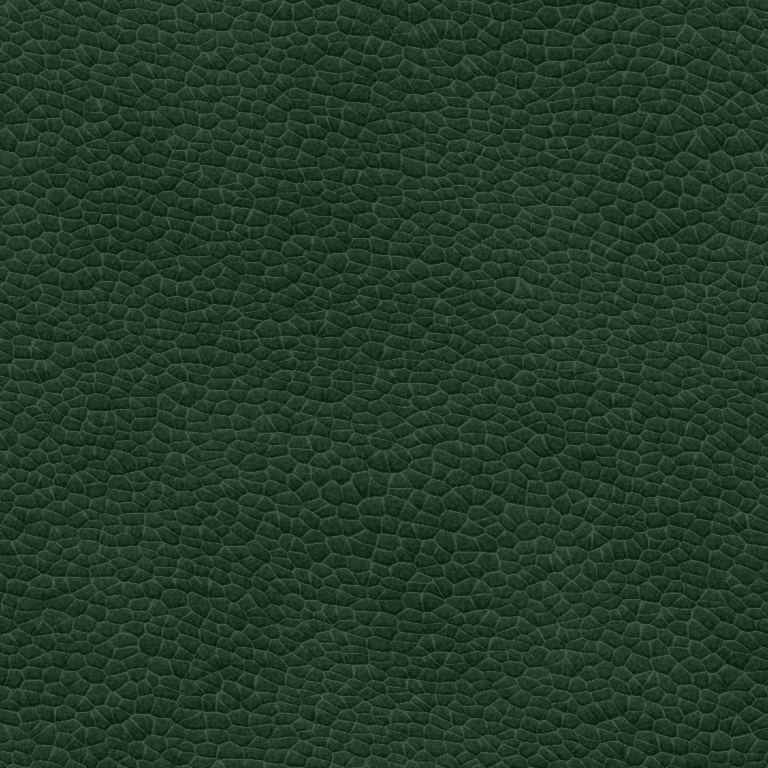
A three.js fragment shader for this texture:

```glsl
#define PEBBLES vec2(40.0, 62.0)
#define FOLDS vec2(66.0, 84.0)
#define TILT 0.24
#define JITTER 0.84
#define LIGHT_DIR vec2(-0.34, 0.94)
#define RELIEF 0.34
#define CREASE_GLOW 0.56
#define FOLD_GLOW 0.26
#define GRAIN 0.40
#define SHADOW_GREEN vec3(0.050, 0.130, 0.072)
#define LIT_GREEN vec3(0.235, 0.335, 0.265)

varying vec2 vUv;

vec2 hash2(vec2 p) {
  vec3 q = fract(p.xyx * vec3(0.1031, 0.1030, 0.0973));
  q += dot(q, q.yzx + 33.33);
  return fract((q.xx + q.yz) * q.zy);
}

vec2 noise2(vec2 p) {
  vec2 cell = floor(p);
  vec2 f = fract(p);
  f = f * f * (3.0 - 2.0 * f);
  vec2 low = mix(hash2(cell), hash2(cell + vec2(1.0, 0.0)), f.x);
  vec2 high = mix(hash2(cell + vec2(0.0, 1.0)), hash2(cell + 1.0), f.x);
  return mix(low, high, f.y);
}

vec2 rotate(vec2 p, float angle) {
  float c = cos(angle);
  float s = sin(angle);
  return vec2(c * p.x - s * p.y, s * p.x + c * p.y);
}

vec2 seedOffset(vec2 cell) {
  return 0.5 + JITTER * (hash2(cell + 19.0) - 0.5);
}

// xy: offset from the nearest seed, z: distance to the cell border
vec3 cells(vec2 p) {
  vec2 home = floor(p);
  vec2 f = p - home;
  vec2 nearestCell = vec2(0.0);
  vec2 toSeed = vec2(9.0);
  for (int y = -1; y <= 1; y++) {
    for (int x = -1; x <= 1; x++) {
      vec2 cell = vec2(float(x), float(y));
      vec2 d = cell + seedOffset(home + cell) - f;
      if (dot(d, d) < dot(toSeed, toSeed)) {
        toSeed = d;
        nearestCell = cell;
      }
    }
  }
  float border = 9.0;
  for (int y = -2; y <= 2; y++) {
    for (int x = -2; x <= 2; x++) {
      vec2 cell = nearestCell + vec2(float(x), float(y));
      vec2 d = cell + seedOffset(home + cell) - f;
      vec2 between = d - toSeed;
      if (dot(between, between) > 0.0001) {
        border = min(border, dot(0.5 * (d + toSeed), normalize(between)));
      }
    }
  }
  return vec3(-toSeed, border);
}

void main() {
  // Hide flow: broad bends plus small wobbles of the creases
  vec2 hide = vUv + 0.040 * (noise2(vUv * 4.5 + 3.0) - 0.5);
  hide += 0.007 * (noise2(vUv * 34.0 + 50.0) - 0.5);
  hide = rotate(hide, TILT) + 1.0;

  // Rounded pebbles, lit from above
  vec3 pebble = cells(hide * PEBBLES);
  float height = dot(pebble.xy, LIGHT_DIR);
  float facing = height / (length(pebble.xy) + 0.08);
  float rim = 1.0 - smoothstep(0.02, 0.32, pebble.z);
  float tone = 0.43 + 0.20 * height + RELIEF * rim * facing;
  tone -= 0.10 * rim;

  // Pale hairlines in the creases, broken in strength
  vec2 wear = noise2(vUv * 45.0 + 90.0);
  float crease = 1.0 - smoothstep(0.015, 0.105, pebble.z);
  tone += CREASE_GLOW * crease * mix(0.45, 1.15, wear.x);

  // Finer folds across the pebbles
  vec3 fold = cells(rotate(hide, 0.5) * FOLDS + 7.0);
  float hairline = 1.0 - smoothstep(0.01, 0.10, fold.z);
  float groove = 1.0 - smoothstep(0.05, 0.25, fold.z);
  float foldDepth = smoothstep(0.30, 0.75, wear.y);
  tone += foldDepth * (FOLD_GLOW * hairline - 0.10 * groove);

  // Fine grain and slow changes of shade
  tone += GRAIN * (noise2(vUv * 360.0).x - 0.5);
  tone += 0.14 * (noise2(vUv * 7.0 + 21.0).x - 0.5);

  gl_FragColor = vec4(mix(SHADOW_GREEN, LIT_GREEN, clamp(tone, 0.0, 1.1)), 1.0);
}
```
